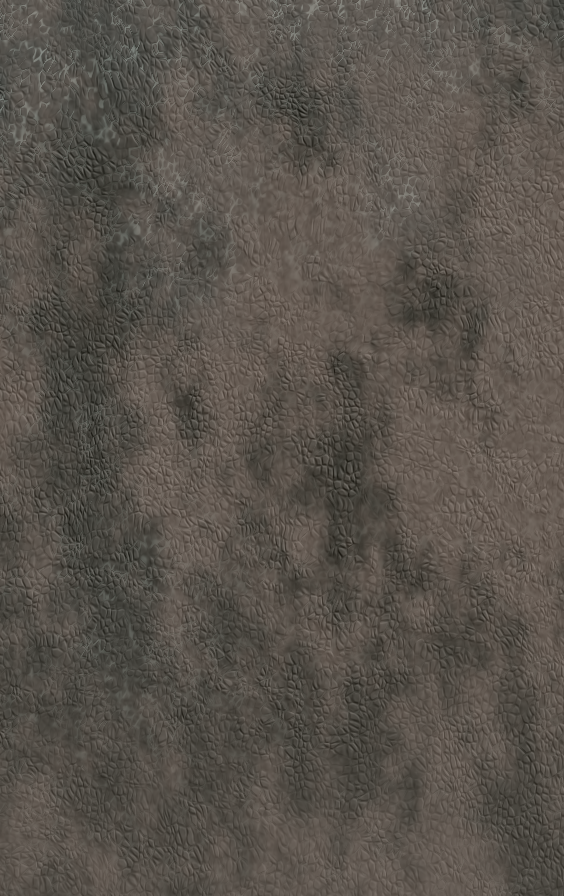
Reproduce this texture procedurally as a Shadertoy shader.

```glsl
// Worn brown leather: a fine broken grain and thin long creases form one height
// field, lit from the upper right. Brown and blackish stains mottle it; where it
// has a cool sheen, mostly upper left, the cracks catch the light as pale veins.

float hash(vec2 p) {
    return fract(sin(dot(p, vec2(127.1, 311.7))) * 43758.545);
}

float noise(vec2 p) {
    vec2 i = floor(p), f = fract(p);
    f = f * f * (3.0 - 2.0 * f);
    return mix(mix(hash(i), hash(i + vec2(1, 0)), f.x),
               mix(hash(i + vec2(0, 1)), hash(i + vec2(1, 1)), f.x), f.y);
}

float fbm(vec2 p) {
    float sum = 0.0, amp = 0.5;
    for (int i = 0; i < 4; i++) {
        sum += amp * noise(p);
        p = mat2(1.6, 1.2, -1.2, 1.6) * p + 7.3;
        amp *= 0.5;
    }
    return sum;
}

// Irregular Voronoi cells: 0 in the cracks, 1 on top of a pebble
float pebbles(vec2 p) {
    vec2 cell = floor(p), f = fract(p);
    float near = 8.0, next = 8.0;
    for (int y = -1; y <= 1; y++)
    for (int x = -1; x <= 1; x++) {
        vec2 o = vec2(x, y);
        vec2 seed = vec2(hash(cell + o), hash(cell + o + 57.3));
        float d = length(o + seed - f);
        next = min(next, max(near, d));
        near = min(near, d);
    }
    return smoothstep(0.0, 0.5, next - near);
}

// Grain of uneven depth plus creases in three directions, each in its own patches
float leatherHeight(vec2 p) {
    vec2 warp = vec2(fbm(p * 6.0), fbm(p * 6.0 + 9.0)) - 0.47;
    vec2 q = p + 0.06 * warp;
    vec2 ragged = 0.005 * vec2(noise(p * 85.0), noise(p * 85.0 + 40.0));
    float depth = 0.6 + 0.4 * smoothstep(0.35, 0.6, fbm(p * 28.0));
    float h = mix(0.5, pebbles((q + ragged) * vec2(155.0, 104.0)), depth);
    for (int i = 0; i < 3; i++) {
        float k = float(i), angle = 0.05 + 0.62 * k;
        vec2 across = vec2(cos(angle), sin(angle));
        vec2 along = vec2(-across.y, across.x);
        float n = noise(vec2(dot(q + ragged, across) * 66.0, dot(q, along) * 10.0) + 31.0 * k);
        float ridge = 1.0 - smoothstep(0.0, 0.12, abs(n - 0.5));
        float patchMask = smoothstep(0.4, 0.75, noise(p * 5.5 + 17.0 * k));
        h *= 1.0 - 0.75 * ridge * patchMask;
    }
    return h;
}

void mainImage(out vec4 fragColor, in vec2 fragCoord) {
    vec2 p = fragCoord / iResolution.y;

    // Relief and slope towards the light
    float h = leatherHeight(p);
    float slope = h - leatherHeight(p + vec2(0.0011, 0.0015));

    // Stains, stretched along the height, with ragged smaller blotches
    float stain = 0.65 * fbm(p * vec2(10.0, 4.5) + 3.0) + 0.35 * fbm(p * vec2(24.0, 10.0) + 5.0)
                + 0.3 * (fbm(p * vec2(48.0, 34.0)) - 0.47);
    float brown = smoothstep(0.26, 0.62, stain);
    vec3 color = mix(vec3(0.235, 0.228, 0.202), vec3(0.405, 0.362, 0.330), brown);

    // Cool sheen: upper left, and a weaker spot over the lower left folds
    float gloss = smoothstep(0.4, 1.0, p.y - 0.35 * p.x + 0.8 * (fbm(p * 9.0 + 21.0) - 0.45));
    vec2 spot = p - vec2(0.12, 0.32);
    gloss = (gloss + 0.4 * exp(-40.0 * dot(spot, spot))) * (1.0 - 0.4 * brown);
    color = mix(color, vec3(0.320, 0.340, 0.332), 0.55 * gloss);

    // Dull haze towards the bottom
    float haze = 1.0 - smoothstep(0.0, 0.45, p.y);
    color = mix(color, vec3(0.372, 0.347, 0.322), 0.4 * haze);

    // Shade the grain, strongest in dark places and weakest in the haze
    float relief = mix(0.13, 0.09, brown) * (1.0 - 0.35 * haze);
    color += relief * (slope + 0.5 * (1.0 - gloss) * (h - 0.45));

    // Pale veins along the cracks, broken into glinting specks
    float vein = 1.0 - smoothstep(0.0, 0.3, h);
    float broken = smoothstep(0.35, 0.75, noise(p * vec2(150.0, 120.0) + 11.0));
    color += vec3(0.20, 0.22, 0.215) * vein * broken * (gloss + 0.25);

    // Soft fine speckle
    color += 0.055 * (noise(p * vec2(260.0, 210.0)) - 0.5);
    fragColor = vec4(color, 1.0);
}
```
